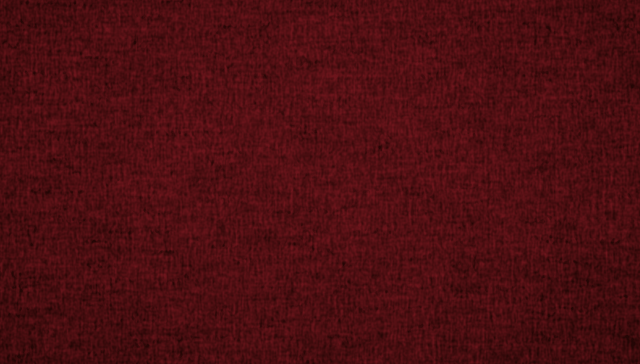
Write a WebGL 2 fragment shader that draws this texture.

```glsl
#version 300 es
precision highp float;
// Dark red woven cloth with fine fibres, uneven threads and a soft vignette.

uniform vec2 u_resolution;
out vec4 fragColor;

// Random unit gradient for a lattice point
vec2 gradientAt(vec2 cell) {
    vec3 q = fract(cell.xyx * vec3(0.1031, 0.1030, 0.0973));
    q += dot(q, q.yzx + 33.33);
    float angle = 6.28318 * fract((q.x + q.y) * q.z);
    return vec2(cos(angle), sin(angle));
}

// Gradient noise, roughly -0.7 to 0.7
float noise(vec2 p) {
    vec2 cell = floor(p), f = fract(p);
    vec2 s = f * f * f * (f * (f * 6.0 - 15.0) + 10.0);
    float a = dot(gradientAt(cell), f);
    float b = dot(gradientAt(cell + vec2(1, 0)), f - vec2(1, 0));
    float c = dot(gradientAt(cell + vec2(0, 1)), f - vec2(0, 1));
    float d = dot(gradientAt(cell + vec2(1, 1)), f - vec2(1, 1));
    return mix(mix(a, b, s.x), mix(c, d, s.x), s.y);
}

// Layered noise for cloudy unevenness
float clouds(vec2 p) {
    float sum = 0.0, weight = 1.0;
    for (int i = 0; i < 3; i++) {
        sum += weight * noise(p);
        p = p * 2.03 + 17.3;
        weight *= 0.6;
    }
    return sum;
}

void main() {
    vec2 uv = gl_FragCoord.xy / u_resolution;
    vec2 p = gl_FragCoord.xy / u_resolution.y;

    // Threads wander slightly from the straight grid
    vec2 cloth = p + 0.0035 * vec2(noise(p * 19.0 + 5.0), noise(p * 23.0 + 41.0));

    // Fuzzy fibres
    float fuzz = 0.48 * noise(cloth * vec2(139.0, 117.0) + 9.0)
               + 0.30 * noise(cloth * vec2(83.0, 71.0) + 61.0);

    // Vertical warp, short and long
    float warp = 0.52 * noise(cloth * vec2(133.0, 31.0) + 27.0)
               + 0.24 * noise(cloth * vec2(107.0, 7.0) + 83.0);

    // Horizontal weft, with dark gaps in its loose stretches
    float weft = 0.32 * noise(cloth * vec2(17.0, 103.0) + 13.0)
               + 0.20 * noise(cloth * vec2(5.0, 47.0) + 71.0);
    float loose = smoothstep(-0.1, 0.45, noise(cloth * vec2(9.0, 37.0) + 33.0));
    float gaps = loose * smoothstep(0.0, 0.4, noise(cloth * vec2(97.0, 73.0) + 91.0));

    // A few pale raised threads
    float raised = smoothstep(0.32, 0.6, noise(cloth * vec2(121.0, 13.0) + 53.0));

    // Broad light, strongest just above the middle
    vec2 fromLight = (uv - vec2(0.5, 0.6)) * vec2(1.0, 0.9);
    float light = 0.16 - dot(fromLight, fromLight);

    float tone = 0.65 + fuzz + warp + weft + light
               - 0.45 * gaps + 0.16 * raised
               + 0.12 * clouds(p * vec2(4.0, 6.0));

    // Dye runs from shadowed maroon to crimson
    vec3 dye = mix(vec3(0.18, 0.03, 0.03), vec3(0.37, 0.07, 0.09), clamp(tone, -0.2, 1.3));
    fragColor = vec4(dye, 1.0);
}
```
